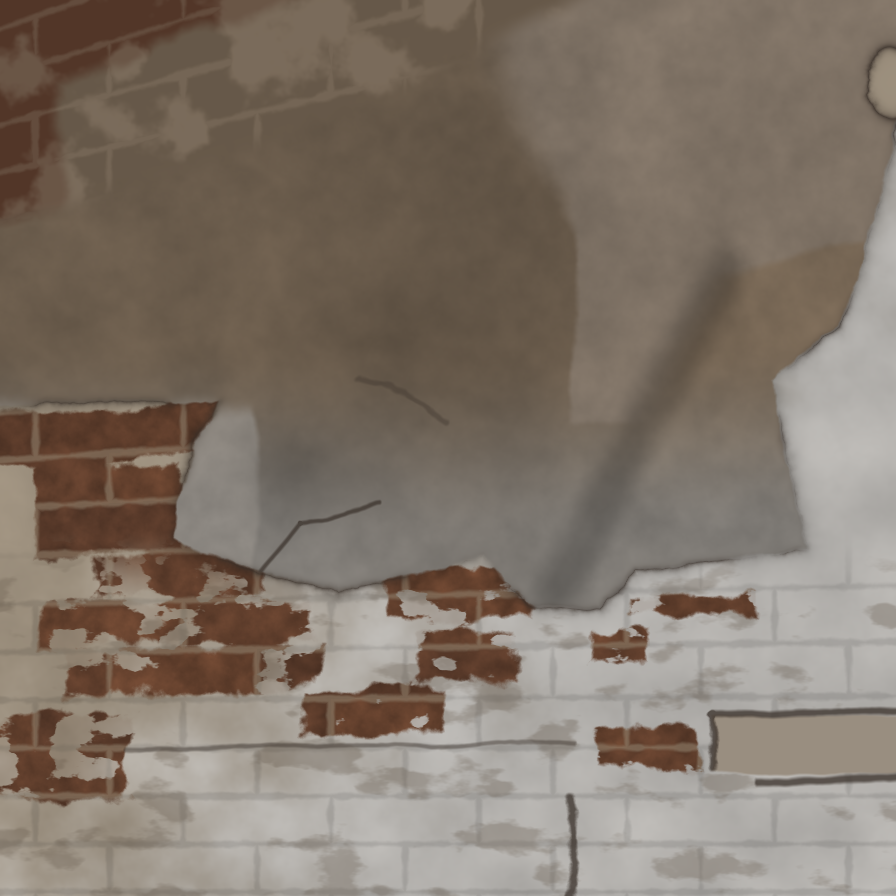
Give the GLSL for this texture, as a Shadertoy shader.

```glsl
const vec3 BRICK = vec3(.41, .265, .185);
const vec3 DARK = vec3(.32, .21, .155);
const vec3 CREAM = vec3(.61, .56, .49);
const vec3 WASH = vec3(.71, .7, .685);
const vec3 UMBER = vec3(.365, .315, .26);
const vec3 GREY = vec3(.5, .485, .465);
const vec3 CRACK = vec3(.22, .185, .16);
const vec2 SIZE = vec2(.165, .0535);

// Outline of the plaster
const vec2 EDGE[22] = vec2[22](
  vec2(-.05, .74), vec2(.07, .77), vec2(.2, .81), vec2(.39, .875), vec2(.68, 1.02), vec2(1.05, 1.05),
  vec2(.995, .84), vec2(.972, .75), vec2(.937, .635), vec2(.857, .577), vec2(.87, .52),
  vec2(.898, .39), vec2(.71, .362), vec2(.67, .32), vec2(.59, .325), vec2(.54, .382), vec2(.378, .338),
  vec2(.29, .36), vec2(.195, .4), vec2(.215, .5), vec2(.245, .552), vec2(-.05, .55));

// Bare brick: centre, half size
const vec4 BARE[12] = vec4[12](
  vec4(.115, .515, .13, .03), vec4(.12, .43, .08, .05), vec4(.2, .36, .1, .026),
  vec4(.2, .308, .15, .025), vec4(.22, .252, .14, .024), vec4(.418, .205, .082, .026),
  vec4(.51, .335, .085, .028), vec4(.518, .268, .055, .026), vec4(.69, .28, .034, .02),
  vec4(.07, .155, .08, .045), vec4(.77, .325, .07, .011), vec4(.72, .165, .05, .016));

float rough, fine;

float fade(float a, float b, float x) { return 1. - smoothstep(a, b, x); }

float hash(vec2 p) { return fract(sin(dot(p, vec2(12.7, 78.2))) * 43758.); }

float noise(vec2 p) {
  vec2 i = floor(p), f = fract(p);
  f *= f * (3. - 2. * f);
  return mix(mix(hash(i), hash(i + vec2(1, 0)), f.x),
             mix(hash(i + vec2(0, 1)), hash(i + 1.), f.x), f.y);
}

float fbm(vec2 p) {
  float sum = 0., amp = .5;
  for (int i = 0; i < 5; i++, amp *= .5) {
    sum += amp * noise(p);
    p = mat2(1.6, 1.2, -1.2, 1.6) * p + 7.3;
  }
  return sum;
}

float segment(vec2 p, vec4 s) {
  vec2 d = s.zw - s.xy;
  p -= s.xy;
  return length(p - d * clamp(dot(p, d) / dot(d, d), 0., 1.));
}

float stroke(vec2 p, vec4 s, float w) { return fade(w * .3, w + .002, segment(p, s)); }

float blob(vec2 p, vec2 c, vec2 r) {
  p = (p - c) / r;
  return exp(-dot(p, p));
}

float sheet(vec2 p) {
  float d = 1., side = 1.;
  for (int i = 0; i < 22; i++) {
    vec2 a = EDGE[i], b = EDGE[(i + 1) % 22], e = b - a;
    d = min(d, segment(p, vec4(a, b)));
    if ((a.y > p.y) != (b.y > p.y) && p.x < a.x + (p.y - a.y) * e.x / e.y) side = -side;
  }
  return side * d;
}

vec3 masonry(vec2 p) {
  // Courses tilt more towards the top
  float v = p.y, tilt = 0.;
  for (int i = 0; i < 6; i++) {
    tilt = .5 * pow(max(v - .12, 0.), 2.);
    v = p.y - p.x * tilt;
  }
  float row = (v - .165) / SIZE.y;
  vec2 cell = vec2(p.x / SIZE.x + .5 * mod(floor(row), 2.) - .24, row);
  vec2 gap = (.5 - abs(fract(cell) - .5)) * SIZE;
  float joint = fade(.001, .006, min(gap.x, gap.y) + fine * .007 - .003);
  float low = fade(.33, .41, p.y);

  // Limewash
  vec3 col = mix(CREAM, WASH, smoothstep(.1, .8, p.x + .1 - p.y * .8 + rough * .5));
  col *= (.9 + .2 * rough) * (1. - .1 * joint * low);
  col = mix(col, UMBER, .3 * low * smoothstep(.55, .68, fbm(p * vec2(16, 32))));

  // Bare brick and flaked paint
  float d = 1.;
  for (int i = 0; i < 12; i++) {
    vec2 q = p - BARE[i].xy;
    q = abs(q - vec2(0, q.x * tilt)) - BARE[i].zw;
    d = min(d, max(q.x, q.y));
  }
  d += rough * .035 + fine * .018 - .026;
  float flakes = low * smoothstep(.56, .62, fbm(p * vec2(26, 42) + 5.));
  vec3 brick = mix(DARK, BRICK, .3 + .7 * hash(floor(cell))) * (.75 + .5 * fine);
  brick = mix(brick, vec3(.55, .48, .4), joint * .65);
  col = mix(col, brick, fade(-.003, .003, d) * (1. - .9 * flakes));

  // Upper courses, partly washed over
  float red = max(p.y - .38 * p.x - .882, .065 - p.x) + rough * .05 - .025;
  red = smoothstep(-.012, .012, red);
  float lime = max(joint * .7, smoothstep(.5, .65, rough)) * (1. - .4 * red);
  vec3 old = mix(mix(UMBER * 1.1, DARK, red), vec3(.48, .42, .355), lime);
  return mix(col, old, smoothstep(.68, .72, p.y) * fade(.85, .95, p.x));
}

vec3 plaster(vec2 p) {
  vec2 q = p + (rough - .5) * .025;
  vec3 warm = UMBER * (1.14 + .17 * smoothstep(.5, .75, p.x));
  vec3 col = mix(GREY, warm, smoothstep(.4, .62, q.y));
  col = mix(col, UMBER, .75 * blob(p, vec2(.52, .69), vec2(.17, .2)));
  // Pale tongue beside the stain
  float left = .64 - .09 * smoothstep(.7, .95, q.y);
  float right = .71 + max(q.y - .53, 0.) * .55 + smoothstep(.68, .8, q.y) * .4;
  float soft = .004 + .03 * smoothstep(.72, .85, p.y);
  float tongue = smoothstep(-soft, soft, q.x - left) * fade(-.02, .03, q.x - right);
  col = mix(col, vec3(.505, .46, .415), .75 * tongue * smoothstep(.525, .535, q.y));
  // Thin repair and slanting shadow
  col = mix(col, vec3(.57, .55, .525), .8 * fade(.28, .289, q.x) * fade(.53, .56, q.y));
  col *= 1. - .13 * blob(p, vec2(.33, .47), vec2(.055, .06));
  col *= .8 + .2 * smoothstep(.004, .04, segment(q, vec4(.81, .7, .62, .34)));
  col *= .86 + .2 * rough + .1 * fine;
  // Hairline cracks
  float c = stroke(q, vec4(.29, .36, .336, .417), .002);
  c += stroke(q, vec4(.336, .417, .417, .433), .002);
  c += .5 * stroke(q, vec4(.4, .577, .5, .53), .003);
  return mix(col, CRACK, min(c, 1.) * .7);
}

void mainImage(out vec4 fragColor, in vec2 fragCoord) {
  vec2 p = fragCoord / iResolution.xy;
  rough = fbm(p * 14. + 3.);
  fine = fbm(p * 55.);
  vec3 col = masonry(p);

  // Ledge and gaps
  vec2 w = p + (vec2(fine, rough) - .5) * .012;
  vec2 q = abs(w - vec2(.91, .168)) - vec2(.115, .031);
  col = mix(col, vec3(.6, .555, .5), fade(-.002, .002, max(q.x, q.y)));
  float gaps = stroke(w, vec4(.795, .2, 1.05, .205), .004);
  gaps += stroke(w, vec4(.845, .128, 1.05, .134), .005);
  gaps += stroke(w, vec4(.795, .2, .795, .14), .004);
  gaps += stroke(w, vec4(.638, .11, .638, -.02), .005);
  gaps += .6 * stroke(w, vec4(.14, .166, .64, .17), .002);
  col = mix(col, CRACK, min(gaps, 1.) * .75);

  // Plaster with its broken edge
  float d = sheet(p) + rough * .016 + fine * .008 - .012;
  float crisp = 1. - smoothstep(.68, .78, p.y) * fade(.65, .8, p.x);
  float soft = mix(.015, .002, crisp);
  col *= 1. - .2 * crisp * exp(-max(d, 0.) / .008);
  col = mix(col, plaster(p), fade(-soft, soft, d));
  float rim = crisp * exp(-abs(d - .002) / .003) * smoothstep(.3, .6, rough);
  col = mix(col, CRACK, rim * .7);

  // Hole at the right border
  float hole = length((w - vec2(.995, .908)) / vec2(.027, .04)) - 1.;
  col = mix(col, CREAM, fade(-.1, .05, hole));
  col = mix(col, CRACK, .8 * exp(-abs(hole) * 9.));
  fragColor = vec4(col, 1);
}
```
